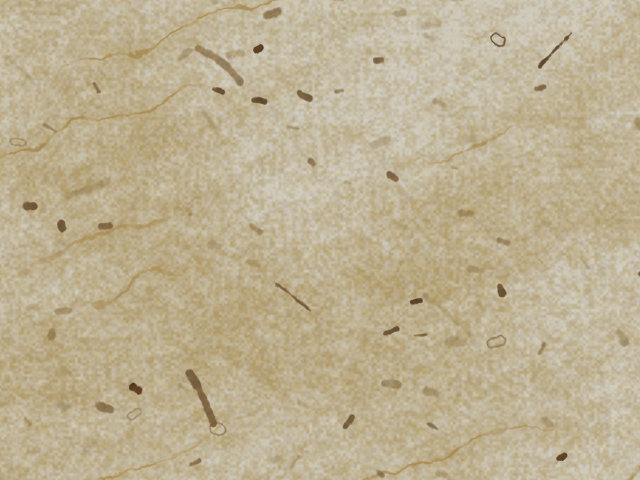
Write a Shadertoy shader that draws this texture.

```glsl
// Polished cream limestone: cloudy grainy ground, thin broken ochre veins
// rising to the right, and scattered brown shell fragments.
// Layers of value noise, meandering lines and jittered cells of bent capsules.

#define PALE vec3(0.795, 0.768, 0.695)
#define TAN vec3(0.705, 0.630, 0.460)
#define OCHRE vec3(0.670, 0.520, 0.240)
#define OLIVE vec3(0.580, 0.480, 0.290)
#define UMBER vec3(0.310, 0.190, 0.090)
#define VEIN_SLOPE 0.34
#define VEIN_GAP 0.18
#define VEIN_STRENGTH 0.68
#define GRAIN_SCALE 170.0
#define GRAIN_CONTRAST 0.75
#define CLOUD_CONTRAST 1.25
#define SHELL_SHARE 0.42

float hash(vec2 p) {
    return fract(sin(dot(p, vec2(127.1, 311.7))) * 43758.5453);
}

float noise(vec2 p) {
    vec2 i = floor(p), f = fract(p);
    f = f * f * (3.0 - 2.0 * f);
    return mix(mix(hash(i), hash(i + vec2(1, 0)), f.x),
               mix(hash(i + vec2(0, 1)), hash(i + vec2(1, 1)), f.x), f.y);
}

float fbm(vec2 p) {
    float sum = 0.0, amp = 0.5;
    for (int i = 0; i < 5; i++) {
        sum += amp * noise(p);
        p = mat2(1.6, 1.2, -1.2, 1.6) * p + 7.3;
        amp *= 0.5;
    }
    return sum / 0.97;
}

mat2 rotation(float a) {
    return mat2(cos(a), -sin(a), sin(a), cos(a));
}

// Cloudy ground with fine crystalline grain
vec3 ground(vec2 p) {
    vec2 bed = rotation(0.3) * p * vec2(1.0, 1.0);
    float cloud = fbm(bed * vec2(2.4, 5.0) + 3.0) - 0.5;
    float mottle = fbm(bed * vec2(22.0, 32.0)) - 0.5;
    float grain = noise(p * GRAIN_SCALE) - 0.5;
    grain += 0.6 * (noise(rotation(0.7) * p * GRAIN_SCALE * 0.55) - 0.5);
    float tone = 0.60 + CLOUD_CONTRAST * cloud + 0.7 * mottle
               + GRAIN_CONTRAST * grain + 0.22 * (p.y - 0.5);
    vec3 col = mix(TAN, PALE, clamp(tone, -0.15, 1.15));
    // Warm and cool specks
    float tint = noise(p * GRAIN_SCALE * 0.7 + 41.0) - 0.5;
    return col + tint * vec3(0.012, 0.0, -0.045);
}

// Wandering veins that fade in and out along their length
vec3 addVeins(vec3 col, vec2 p) {
    for (int i = 0; i < 9; i++) {
        float seed = float(i) * 17.3 + 5.0;
        float base = -0.5 + VEIN_GAP * (float(i) + 0.6 * hash(vec2(seed, 2.0)));
        float bend = 0.13 * (noise(vec2(p.x * 3.5, seed)) - 0.5)
                   + 0.055 * (noise(vec2(p.x * 13.0, seed + 3.0)) - 0.5)
                   + 0.022 * (fbm(p * 42.0 + seed) - 0.5);
        float d = abs(p.y - VEIN_SLOPE * p.x - base - bend);
        float shown = smoothstep(0.40, 0.70, noise(vec2(p.x * 4.0, seed + 9.0)));
        float swell = noise(vec2(p.x * 24.0, seed + 6.0));
        float width = 0.0012 + 0.0075 * swell * swell;
        float line = 1.0 - smoothstep(width * 0.4, width + 0.0025, d);
        float broken = 0.45 + 0.55 * smoothstep(0.3, 0.6, noise(p * 38.0 + seed));
        col = mix(col, TAN, 0.32 * shown * exp(-d * 45.0));
        vec3 ink = mix(OCHRE, OLIVE, 0.8 * swell * swell);
        col = mix(col, ink, VEIN_STRENGTH * line * shown * broken);
    }
    return col;
}

// One fragment per chosen cell: a bent, rough capsule, now and then hollow
vec3 addShells(vec3 col, vec2 p, float cell, float size, float seed) {
    vec2 home = floor(p / cell);
    float rough = fbm(p * 70.0 + seed) - 0.5;
    for (int k = 0; k < 9; k++) {
        vec2 id = home + vec2(k % 3 - 1, k / 3 - 1);
        vec2 key = id + seed;
        if (hash(key) > SHELL_SHARE) continue;
        vec2 jitter = vec2(hash(key + 11.3), hash(key + 23.7));
        float turn = 0.3 + 1.5 * (hash(key + 31.1) + hash(key + 43.9) - 1.0);
        vec2 q = rotation(-turn) * (p - (id + 0.15 + 0.7 * jitter) * cell);
        q = vec2(q.x, -q.y);
        float reach = size * mix(0.3, 1.0, hash(key + 53.2));
        float thick = mix(0.0025, 0.0085, hash(key + 67.5));
        float dark = hash(key + 71.9);
        q.y += (hash(key + 83.4) - 0.5) * 5.0 * q.x * q.x;
        q.x -= clamp(q.x, -reach, reach);
        float d = length(q) - thick + 0.009 * rough;
        if (hash(key + 97.6) > 0.93) d = abs(d - 0.004) - 0.0015;
        float soft = mix(0.005, 0.0018, dark);
        float cover = 1.0 - smoothstep(-soft, soft, d);
        vec3 stain = mix(OLIVE, UMBER, pow(dark, 3.0)) * (1.0 + 0.5 * rough);
        col = mix(col, stain, cover * mix(0.25, 0.92, dark));
    }
    return col;
}

void mainImage(out vec4 fragColor, in vec2 fragCoord) {
    vec2 p = fragCoord / iResolution.y;
    vec3 col = addVeins(ground(p), p);
    col = addShells(col, p, 0.085, 0.014, 3.0);
    col = addShells(col, p, 0.260, 0.065, 58.0);
    // Light grain over every layer
    col *= 1.0 + 0.05 * (noise(p * GRAIN_SCALE * 1.1 + 90.0) - 0.5);
    fragColor = vec4(col, 1.0);
}
```
